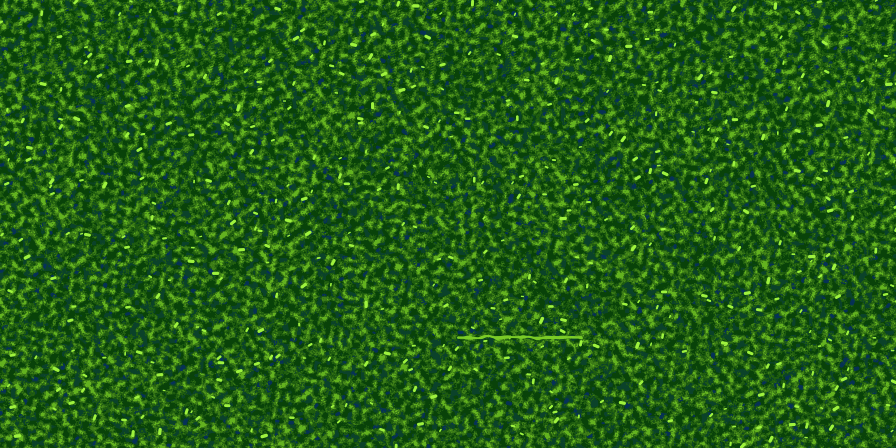
Reproduce this texture procedurally as a WebGL 1 fragment shader.

```glsl
precision highp float;

uniform vec2 u_resolution;

const vec3 DARK_GREEN = vec3(0.035, 0.26, 0.035);
const vec3 DARK_TEAL = vec3(0.045, 0.26, 0.165);
const vec3 MID_GREEN = vec3(0.12, 0.36, 0.06);
const vec3 LEAF_GREEN = vec3(0.24, 0.49, 0.09);
const vec3 BRIGHT_GREEN = vec3(0.39, 0.70, 0.12);
const vec3 SPECK_BLUE = vec3(0.02, 0.18, 0.38);
const vec3 FLECK_LIME = vec3(0.62, 0.95, 0.24);
const vec3 STREAK_LIME = vec3(0.48, 0.80, 0.15);

float hash(vec2 p) {
  return fract(sin(dot(p, vec2(127.1, 311.7))) * 43758.5453);
}

mat2 rotation(float angle) {
  float c = cos(angle);
  float s = sin(angle);
  return mat2(c, -s, s, c);
}

// Value noise, 0 to 1
float noise(vec2 p) {
  vec2 cell = floor(p);
  vec2 f = fract(p);
  f = f * f * (3.0 - 2.0 * f);
  float low = mix(hash(cell), hash(cell + vec2(1.0, 0.0)), f.x);
  float high = mix(hash(cell + vec2(0.0, 1.0)), hash(cell + vec2(1.0, 1.0)), f.x);
  return mix(low, high, f.y);
}

float slope(vec2 cell, vec2 offset) {
  float angle = 6.2832 * hash(cell);
  return dot(vec2(cos(angle), sin(angle)), offset);
}

// Gradient noise around 0, with features of one dominant size
float gradientNoise(vec2 p) {
  vec2 cell = floor(p);
  vec2 f = fract(p);
  vec2 w = f * f * (3.0 - 2.0 * f);
  vec2 e = vec2(1.0, 0.0);
  float low = mix(slope(cell, f), slope(cell + e.xy, f - e.xy), w.x);
  float high = mix(slope(cell + e.yx, f - e.yx), slope(cell + e.xx, f - e.xx), w.x);
  return mix(low, high, w.y);
}

// Distance to a capsule along x, centred on the origin
float capsule(vec2 p, float halfLength, float radius) {
  p.x -= clamp(p.x, -halfLength, halfLength);
  return length(p) - radius;
}

float coverage(float dist, float blur) {
  return 1.0 - smoothstep(-blur, blur, dist);
}

// Scattered short strokes, one candidate in each jittered cell
float flecks(vec2 p, float density, float chance, vec2 size, float seed, float blur) {
  vec2 home = floor(p * density);
  float mask = 0.0;
  for (int j = -1; j <= 1; j++) {
    for (int i = -1; i <= 1; i++) {
      vec2 cell = home + vec2(float(i), float(j));
      vec2 key = cell + seed;
      vec2 jitter = vec2(hash(key + 3.1), hash(key + 7.7));
      float angle = mix(-0.6, 1.6, hash(key + 11.3));
      float scale = mix(0.5, 1.35, hash(key + 17.9));
      vec2 q = rotation(angle) * (p - (cell + jitter) / density);
      float shape = coverage(capsule(q, size.x * scale, size.y * scale), blur);
      mask = max(mask, shape * step(hash(key + 23.5), chance));
    }
  }
  return mask;
}

// Mottled brightness: faint drift, blobs, crumbs and fine grain
float mottle(vec2 p) {
  float drift = gradientNoise(p * 10.0 + 4.3);
  float blobs = gradientNoise(rotation(0.6) * p * 68.0 + 13.0);
  float crumbs = gradientNoise(rotation(1.1) * p * 125.0 + 41.0);
  float grain = noise(rotation(0.4) * p * 380.0 + 7.0) - 0.5;
  return 0.5 + 0.08 * drift + 0.58 * blobs + 0.16 * crumbs + 0.25 * grain;
}

vec3 groundColor(float level, float teal) {
  vec3 color = mix(DARK_GREEN, DARK_TEAL, teal);
  color = mix(color, MID_GREEN, smoothstep(0.415, 0.505, level));
  color = mix(color, LEAF_GREEN, smoothstep(0.54, 0.63, level));
  return mix(color, BRIGHT_GREEN, smoothstep(0.665, 0.755, level));
}

// Thin horizontal streak with a slightly wavering path
float streak(vec2 p, vec2 center, float halfLength, float blur) {
  vec2 q = p - center;
  q.y += 0.006 * (noise(vec2(p.x * 45.0, 2.0)) - 0.5);
  float radius = 0.002 + 0.0025 * noise(vec2(p.x * 90.0, 8.0));
  return coverage(capsule(q, halfLength, radius), blur);
}

void main() {
  vec2 p = gl_FragCoord.xy / u_resolution.y;
  float blur = 0.6 / u_resolution.y;

  // Grainy green ground
  float level = mottle(p);
  float teal = smoothstep(0.53, 0.64, noise(p * 105.0 + 29.0));
  vec3 color = groundColor(level, teal);

  // Blue specks stay mostly in the dark hollows
  float hollow = 1.0 - smoothstep(0.43, 0.58, level);
  float specks = flecks(p, 36.0, 0.36, vec2(0.0025, 0.0038), 50.0, blur);
  color = mix(color, SPECK_BLUE, 0.85 * specks * hollow);

  // Lime flecks and the lone streak lie on top
  float lime = flecks(p, 26.0, 0.38, vec2(0.0035, 0.0028), 90.0, blur);
  color = mix(color, FLECK_LIME, lime);
  float line = streak(p, vec2(1.16, 0.247), 0.137, blur);
  color = mix(color, STREAK_LIME, line);

  gl_FragColor = vec4(color, 1.0);
}
```
